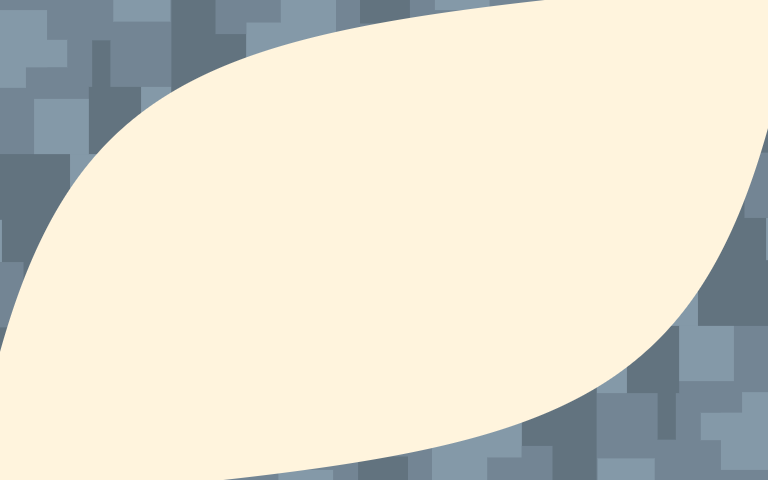
Give the GLSL for this background, as a WebGL 2 fragment shader.

```glsl
#version 300 es
precision highp float;

uniform vec2 u_resolution;
out vec4 fragColor;

const vec3 CREAM = vec3(1.0, 0.957, 0.867);
const vec3 DARK = vec3(0.384, 0.451, 0.498);
const vec3 MID = vec3(0.451, 0.522, 0.580);
const vec3 LIGHT = vec3(0.518, 0.600, 0.659);

// The canvas is 160 by 100 units.
const vec2 CANVAS = vec2(160.0, 100.0);

// Paints an axis-aligned block with soft edges over the base colour.
vec3 block(vec3 base, vec3 tint, vec2 p, vec2 lo, vec2 hi, float px) {
    vec2 d = abs(p - 0.5 * (lo + hi)) - 0.5 * (hi - lo);
    float cover = clamp(0.5 - max(d.x, d.y) / px, 0.0, 1.0);
    return mix(base, tint, cover);
}

vec2 bezier(vec2 a, vec2 b, vec2 c, vec2 d, float t) {
    float s = 1.0 - t;
    return s * s * s * a + 3.0 * s * s * t * b + 3.0 * s * t * t * c + t * t * t * d;
}

vec2 bezierSlope(vec2 a, vec2 b, vec2 c, vec2 d, float t) {
    float s = 1.0 - t;
    return 3.0 * (s * s * (b - a) + 2.0 * s * t * (c - b) + t * t * (d - c));
}

// Signed distance to the leaf edge, positive inside the leaf.
float leafEdge(vec2 p) {
    vec2 a = vec2(0.0, 73.3), b = vec2(15.2, 18.8);
    vec2 c = vec2(42.5, 7.9), d = vec2(113.5, 0.0);
    float lo = -0.1, hi = 1.3;
    for (int i = 0; i < 18; i++) {
        float t = 0.5 * (lo + hi);
        if (bezier(a, b, c, d, t).x < p.x) lo = t;
        else hi = t;
    }
    vec2 tangent = normalize(bezierSlope(a, b, c, d, lo));
    return (p.y - bezier(a, b, c, d, lo).y) * tangent.x;
}

// Overlapping patchwork, measured inward from a corner.
vec3 patchwork(vec2 p, float px) {
    vec3 col = MID;
    // stepped pale cluster at the corner
    col = block(col, LIGHT, p, vec2(-1.0, 2.1), vec2(9.8, 14.0), px);
    col = block(col, LIGHT, p, vec2(5.4, 8.3), vec2(14.0, 14.0), px);
    col = block(col, LIGHT, p, vec2(-1.0, 13.5), vec2(5.4, 18.3), px);
    // blocks along the short side
    col = block(col, DARK, p, vec2(-1.0, 32.1), vec2(14.6, 60.0), px);
    col = block(col, LIGHT, p, vec2(-1.0, 45.8), vec2(0.4, 54.6), px);
    col = block(col, MID, p, vec2(-1.0, 54.6), vec2(4.9, 68.2), px);
    col = block(col, DARK, p, vec2(-1.0, 68.2), vec2(4.0, 76.0), px);
    // middle group
    col = block(col, LIGHT, p, vec2(14.6, 32.1), vec2(22.0, 42.0), px);
    col = block(col, DARK, p, vec2(18.5, 18.1), vec2(29.4, 32.1), px);
    col = block(col, DARK, p, vec2(19.2, 8.4), vec2(23.0, 20.6), px);
    col = block(col, LIGHT, p, vec2(7.1, 20.6), vec2(18.5, 32.1), px);
    col = block(col, LIGHT, p, vec2(29.4, 18.1), vec2(35.7, 28.0), px);
    col = block(col, LIGHT, p, vec2(23.6, -1.0), vec2(35.5, 4.5), px);
    // blocks along the long side
    col = block(col, DARK, p, vec2(35.7, -1.0), vec2(51.3, 22.0), px);
    col = block(col, LIGHT, p, vec2(51.3, -1.0), vec2(70.0, 14.0), px);
    col = block(col, MID, p, vec2(44.9, -1.0), vec2(51.3, 7.1), px);
    col = block(col, MID, p, vec2(51.2, -1.0), vec2(58.5, 4.7), px);
    col = block(col, DARK, p, vec2(75.0, -1.0), vec2(85.4, 4.9), px);
    col = block(col, LIGHT, p, vec2(90.6, -1.0), vec2(102.0, 2.1), px);
    return col;
}

void main() {
    vec2 uv = gl_FragCoord.xy / u_resolution;
    float px = CANVAS.y / u_resolution.y;

    // Half-turn symmetry: fold the lower right corner onto the upper left.
    vec2 fromCorner = vec2(uv.x, 1.0 - uv.y);
    if (fromCorner.x + fromCorner.y > 1.0) fromCorner = 1.0 - fromCorner;
    vec2 p = fromCorner * CANVAS;

    float leaf = clamp(0.5 + leafEdge(p) / px, 0.0, 1.0);
    fragColor = vec4(mix(patchwork(p, px), CREAM, leaf), 1.0);
}
```
